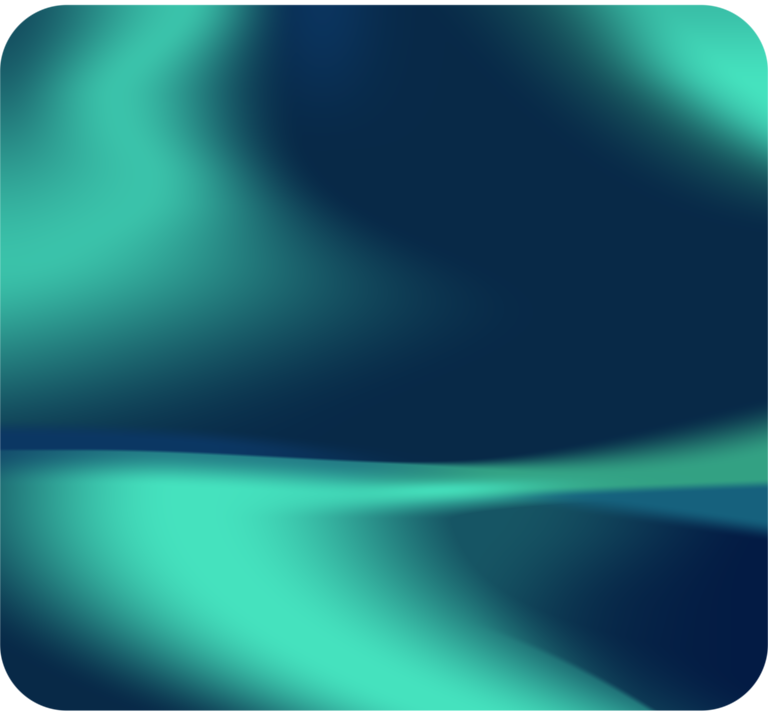
This background is drawn by a Shadertoy shader. Its source:

```glsl
// Flowing mint light ribbons over deep navy, on a white-cornered rounded card.
// Each ribbon is a pair of smooth ramps around a curved ridge; a curved seam
// divides the upper and lower folds, and a thin streak glows along it.

const vec3 NAVY      = vec3(0.030, 0.160, 0.280);
const vec3 DEEP_NAVY = vec3(0.012, 0.105, 0.265);
const vec3 MINT      = vec3(0.270, 0.885, 0.745);
const vec3 GREEN     = vec3(0.200, 0.630, 0.515);
const vec3 BLUE      = vec3(0.045, 0.215, 0.390);
const vec3 BLUE_TEAL = vec3(0.085, 0.380, 0.490);
const vec3 PAPER     = vec3(1.0);

const float CORNER_RADIUS = 0.094;  // in canvas heights
const float TOP_MARGIN    = 0.007;
const float BOTTOM_MARGIN = 0.002;
const float UPPER_GAIN    = 0.83;
const float TAIL_GAIN     = 0.24;

float bell(float x, float center, float width) {
    float d = (x - center) / width;
    return exp(-d * d);
}

float fall(float a, float b, float x) {
    return 1.0 - smoothstep(a, b, x);
}

float roundedBox(vec2 p, vec2 halfSize, float radius) {
    vec2 q = abs(p) - halfSize + radius;
    return length(max(q, 0.0)) + min(max(q.x, q.y), 0.0) - radius;
}

// Height of the seam, measured down from the top edge.
float seamDepth(float x) {
    float rise = max(x - 0.6, 0.0) / 0.4;
    return 0.632 + 0.02 * smoothstep(0.1, 0.62, x) - 0.054 * rise * rise;
}

// Bent ribbon on the left of the upper fold.
float upperRibbon(float x, float depth) {
    float inner = 0.15 + 0.09 * fall(0.0, 0.14, depth)
                + 0.04 * bell(depth, 0.25, 0.06)
                - 0.30 * smoothstep(0.28, 0.5, depth);
    float outer = 0.39 + 0.32 * bell(depth, 0.44, 0.13);
    float edgeLight = mix(0.22, 1.0, smoothstep(0.0, 0.38, depth));
    float left = mix(edgeLight, 1.0, smoothstep(0.0, max(inner, 0.08), x));
    return UPPER_GAIN * left * fall(inner, outer, x) * fall(0.36, 0.70, depth);
}

// Diagonal glow in the upper right corner.
float cornerGlow(float x, float depth) {
    float u = 1.0 - x;
    float middle = 0.232 - 0.45 * u - 1.3 * u * u;
    float width = 0.10 + 0.35 * u;
    return fall(middle - width, middle + width, depth)
         * mix(0.82, 1.0, smoothstep(0.0, 0.12, depth));
}

vec3 upperFold(float x, float depth) {
    float glow = cornerGlow(x, depth);
    vec3 color = mix(NAVY, BLUE, 0.8 * bell(x, 0.42, 0.07) * fall(0.0, 0.22, depth));
    color = mix(color, MINT, upperRibbon(x, depth));
    color = mix(color, mix(GREEN, MINT, smoothstep(0.2, 0.9, glow)), glow);

    // Blue wedge resting on the seam
    float wedgeTop = 0.600 + 0.16 * x * x;
    float wedge = smoothstep(wedgeTop - 0.012, wedgeTop + 0.014, depth);
    return mix(color, BLUE, wedge * fall(0.25, 0.6, x));
}

vec3 lowerFold(float x, float depth, float seam) {
    // Main ribbon, sweeping from the left towards the bottom right
    float offset = depth - 0.70;
    float ridge = 0.25 + 3.8 * offset * offset;
    float reach = 0.48 + 0.5 * fall(0.68, 0.73, depth);
    float ribbon = smoothstep(ridge - 0.42, ridge - 0.02, x)
                 * fall(ridge + 0.02, ridge + reach, x);
    float tail = TAIL_GAIN * smoothstep(ridge - 0.1, ridge + 0.3, x)
               * fall(0.62, 1.0, x + 0.6 * (depth - 0.76));
    float light = max(ribbon, tail) * mix(0.45, 1.0, smoothstep(seam, seam + 0.05, depth));

    // Overlapping fold that dims the ribbon beyond an arc
    float a = max(x - 0.625, 0.0);
    float arc = 0.879 + 0.37 * a + 0.7 * a * a;
    float outside = fall(arc - 0.006, arc + 0.006, depth) * smoothstep(0.74, 0.86, depth);
    light *= mix(1.0, 0.3, outside * smoothstep(0.6, 0.85, x));

    vec3 base = mix(NAVY, DEEP_NAVY, smoothstep(0.65, 1.0, x));
    base = mix(base, BLUE, 0.8 * fall(seam, seam + 0.06, depth));
    vec3 color = mix(base, MINT, light);

    // Blue-teal sheet and green sheet fanning out to the right
    float sheetEnd = 0.66 + 0.158 * (x - 0.43);
    float sheet = smoothstep(0.5, 0.75, x) * fall(sheetEnd - 0.02, sheetEnd + 0.012, depth);
    color = mix(color, BLUE_TEAL, sheet);
    float greenEnd = 0.697 - 0.04 * (x - 0.57);
    float green = smoothstep(0.42, 0.66, x) * fall(greenEnd - 0.008, greenEnd + 0.008, depth);
    color = mix(color, GREEN, green);

    // Bright streak where the sheets meet
    float streak = bell(x, 0.57, 0.14) * bell(depth, greenEnd - 0.008, 0.013);
    return mix(color, MINT, 0.9 * streak);
}

void mainImage(out vec4 fragColor, in vec2 fragCoord) {
    vec2 uv = fragCoord / iResolution.xy;
    float x = uv.x;
    float depth = 1.0 - uv.y;

    // Join the folds: crisp seam on the left, soft on the right
    float seam = seamDepth(x);
    float softness = mix(0.003, 0.042, smoothstep(0.5, 1.0, x));
    float below = smoothstep(seam - softness, seam + softness, depth);
    vec3 color = mix(upperFold(x, depth), lowerFold(x, depth, seam), below);

    // Rounded card on white
    float aspect = iResolution.x / iResolution.y;
    vec2 center = 0.5 * vec2(aspect, 1.0 + BOTTOM_MARGIN - TOP_MARGIN);
    vec2 halfSize = 0.5 * vec2(aspect, 1.0 - BOTTOM_MARGIN - TOP_MARGIN);
    float edge = roundedBox(fragCoord / iResolution.y - center, halfSize, CORNER_RADIUS);
    float pixel = 1.0 / iResolution.y;
    fragColor = vec4(mix(color, PAPER, smoothstep(-pixel, pixel, edge)), 1.0);
}
```
